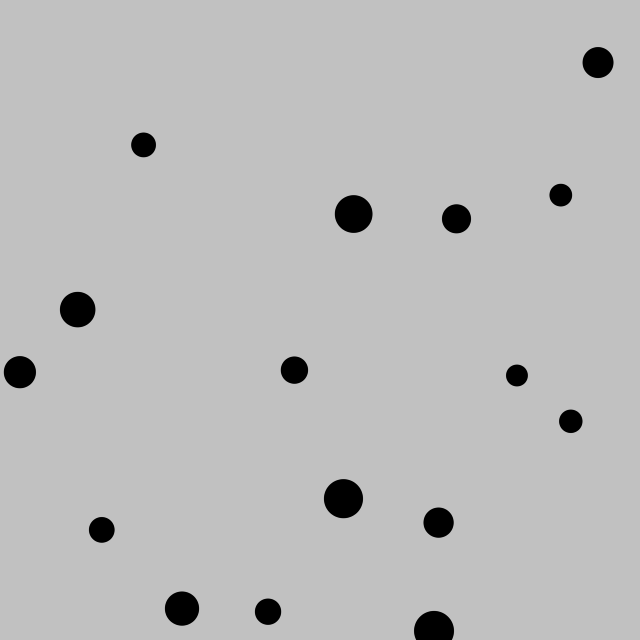
Give the GLSL for this pattern, as a three.js fragment shader.

```glsl
varying vec2 vUv;

const vec3 GROUND_COLOR = vec3(0.757);
const vec3 DOT_COLOR = vec3(0.0);
const int DOT_COUNT = 16;
const float GRID_SIZE = 4.0;
const float JITTER = 0.78;
const vec2 GRID_SHIFT = vec2(0.09, 0.12);
const float MIN_RADIUS = 0.017;
const float MAX_RADIUS = 0.032;
const float RADIUS_SKEW = 1.35;
const float GOLDEN_STEP = 0.618034;
const float EDGE = 0.001;
const float SEED = 7.0;

// Sine-free hash: one number in, two in 0..1 out
vec2 hash21(float n) {
  vec3 p = fract(vec3(n) * vec3(0.1031, 0.1030, 0.0973));
  p += dot(p, p.yzx + 33.33);
  return fract((p.xx + p.yz) * p.zy);
}

// Jittered grid cell, shifted and wrapped so some dots meet the border
vec2 dotCenter(float id) {
  vec2 cell = vec2(mod(id, GRID_SIZE), floor((id + 0.5) / GRID_SIZE));
  vec2 offset = (hash21(id * 3.7 + SEED) - 0.5) * JITTER;
  return fract((cell + 0.5 + offset) / GRID_SIZE + GRID_SHIFT);
}

// Evenly spread sizes, leaning towards the smaller ones
float dotRadius(float id) {
  float spread = fract((id + 0.5) * GOLDEN_STEP);
  return mix(MIN_RADIUS, MAX_RADIUS, pow(spread, RADIUS_SKEW));
}

void main() {
  // Signed distance to the nearest dot
  float nearest = 1.0;
  for (int i = 0; i < DOT_COUNT; i++) {
    float id = float(i);
    nearest = min(nearest, distance(vUv, dotCenter(id)) - dotRadius(id));
  }

  float ink = 1.0 - smoothstep(-EDGE, EDGE, nearest);
  gl_FragColor = vec4(mix(GROUND_COLOR, DOT_COLOR, ink), 1.0);
}
```
